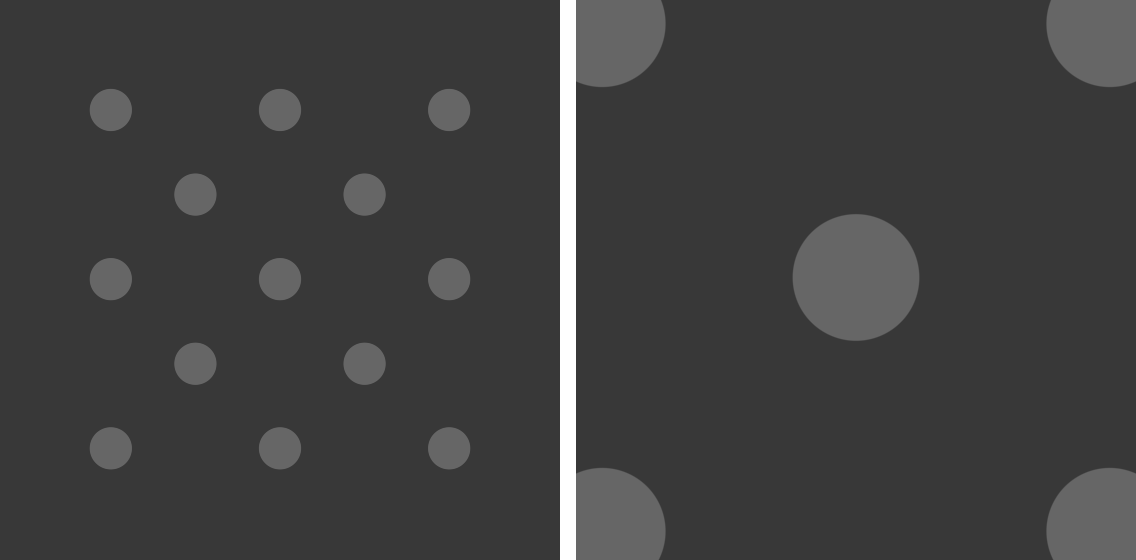
Left: the whole. Right: its middle third, enlarged.
Give the GLSL for this pattern, as a three.js fragment shader.

```glsl
// Thirteen plain grey dots on a dark ground, staggered like a quincunx.
// Two square lattices of equal pitch, 3 by 3 and 2 by 2, share one centre;
// each is clamped to its own extent, and the nearest dot gives the distance.

varying vec2 vUv;

// Signed distance to dots on a lattice reaching the given number of pitches from its centre.
float dotLattice(vec2 p, float reach) {
  float pitch = 0.3021;
  float offset = fract(reach);
  vec2 cell = floor(p / pitch + 0.5 - offset) + offset;
  cell = clamp(cell, -reach, reach);
  return length(p - cell * pitch) - 0.0377;
}

void main() {
  vec2 p = vUv - vec2(0.5, 0.5015);

  // Outer 3 by 3 lattice joined with the inner 2 by 2 lattice
  float dist = min(dotLattice(p, 1.0), dotLattice(p, 0.5));

  // Edge about one screen sample wide
  float softness = 0.5 * fwidth(vUv.x) + 0.0002;
  float coverage = 1.0 - smoothstep(-softness, softness, dist);

  vec3 ground = vec3(0.22);
  vec3 dotGrey = vec3(0.40);
  gl_FragColor = vec4(mix(ground, dotGrey, coverage), 1.0);
}
```
